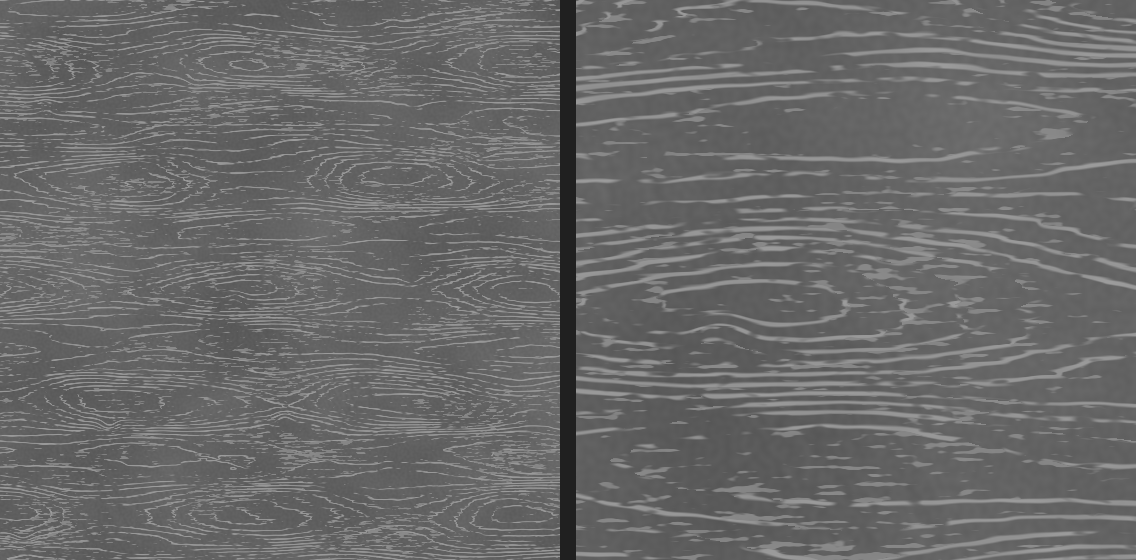
Left, the full canvas; right, a detail of the centre.
Give the GLSL for this texture, as a three.js fragment shader.

```glsl
varying vec2 vUv;

float hash(vec2 p) {
  return fract(sin(dot(p, vec2(127.1, 311.7))) * 43758.545);
}

vec2 gradient(vec2 cell) {
  float angle = 6.2832 * hash(cell);
  return vec2(cos(angle), sin(angle));
}

float noise(vec2 p) {
  vec2 i = floor(p);
  vec2 f = p - i;
  vec2 u = f * f * f * (f * (f * 6.0 - 15.0) + 10.0);
  vec2 e = vec2(1.0, 0.0);
  float low = mix(dot(gradient(i), f), dot(gradient(i + e.xy), f - e.xy), u.x);
  float high = mix(dot(gradient(i + e.yx), f - e.yx), dot(gradient(i + 1.0), f - 1.0), u.x);
  return mix(low, high, u.y);
}

float clouds(vec2 p) {
  float sum = 0.0;
  float amp = 1.0;
  for (int i = 0; i < 5; i++) {
    sum += amp * noise(p);
    p = p * 2.03 + 17.3;
    amp *= 0.55;
  }
  return sum;
}

// Height field whose level curves are the growth rings
float rings(vec2 p) {
  // Small knots that kink the nearby lines
  for (int i = 0; i < 16; i++) {
    float n = float(i);
    vec2 knot = vec2(hash(vec2(n, 3.0)), (n + hash(vec2(n, 8.0))) / 16.0);
    vec2 d = (p - knot) / vec2(0.018, 0.015);
    p.y += 0.010 * sin(n * 2.4 + 1.0) * exp(-dot(d, d));
  }
  p.y += 0.010 * noise(p * vec2(3.0, 5.0) + 4.0);

  // Five boards, each with a row of arches along its middle
  float across = (p.y - 0.082) * 5.0 + 0.5;
  float row = floor(across);
  float t = across - row - 0.5;
  float height = 4.0 * (1.0 - cos(6.2832 * t));

  float arch = smoothstep(0.36, 0.12, abs(t));
  float ragged = 0.010 * noise(p * vec2(22.0, 260.0));
  float x = p.x + ragged + 0.10 * noise(p * vec2(4.0, 7.0) + row * 5.7) + 0.12 * t;
  height -= 1.9 * arch * cos(6.2832 * 2.1 * x + row * 3.1416);

  // Long drifting lenses between the arches
  height += 3.2 * (1.0 - 0.6 * arch) * noise(p * vec2(2.6, 15.0) + 9.0);
  height += 0.9 * noise(p * vec2(7.0, 34.0) + 31.0);
  return height + 0.10 * noise(p * vec2(50.0, 180.0));
}

void main() {
  vec2 p = vUv;

  // Ring lines of even width, from the slope of the field
  float h = rings(p);
  float e = 0.0008;
  vec2 slope = vec2(rings(p + vec2(e, 0.0)) - h, rings(p + vec2(0.0, e)) - h) / e;
  float dist = abs(fract(h) - 0.5) / (length(slope) + 1.0);
  float halfWidth = 0.0012 + 0.0009 * noise(p * vec2(25.0, 90.0));
  float line = 1.0 - smoothstep(halfWidth - 0.0008, halfWidth + 0.0008, dist);

  // Worn gaps along the lines
  float wear = noise(p * vec2(9.0, 45.0) + 2.0) + 0.7 * noise(p * vec2(70.0, 240.0));
  line *= smoothstep(-0.28, 0.04, wear);

  // Short dry fibres trailing one side of each ring, in patches
  float trail = 1.0 - fract(h + 0.5);
  float patches = noise(p * vec2(5.0, 13.0) + 50.0);
  float fibre = noise(p * vec2(38.0, 300.0)) + 0.4 * noise(p * vec2(130.0, 420.0));
  float dry = smoothstep(0.24, 0.44, fibre + 0.45 * (trail - 0.75) + 0.65 * patches);

  // Mottled dark ground with faint slanted scuffs
  float ground = 0.383 + 0.050 * clouds(p * vec2(3.5, 4.5) + 7.0);
  vec2 slant = vec2(p.x + 0.6 * p.y, p.y - 0.6 * p.x);
  ground += 0.018 * noise(slant * vec2(130.0, 14.0)) * smoothstep(-0.1, 0.4, noise(p * 5.0));
  ground += 0.022 * noise(p * 190.0);

  float chalk = 0.585 + 0.05 * noise(p * vec2(30.0, 110.0));
  float ink = max(line, 0.72 * dry);
  gl_FragColor = vec4(vec3(mix(ground, chalk, ink)), 1.0);
}
```
